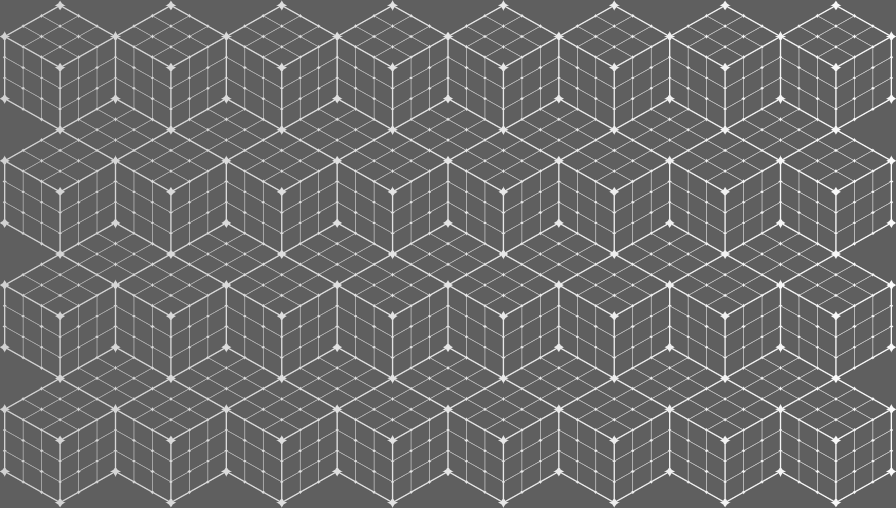
Reproduce this pattern procedurally as a WebGL 2 fragment shader.

```glsl
#version 300 es
precision highp float;
// Wireframe cubes, 8 across and 4 down, with gridded faces and gridded gaps.
// Each cell is folded about its axis; line families and one skewed lattice
// give the edges, thirds, beads and four-pointed stars.

#define CUBES vec2(8.0, 4.0)
#define CELL vec2(0.1237, 0.1387)   // cell size, canvas widths
#define DIVISIONS 6.0               // lattice steps per cell
#define EDGE_WIDTH 0.0015
#define GRID_WIDTH 0.00065
#define BEAD_RADIUS 0.0020
#define STAR_RADIUS 0.0054
#define BACKGROUND vec3(0.373)
#define INK_LEFT vec3(0.82)
#define INK_RIGHT vec3(0.98)

uniform vec2 u_resolution;
out vec4 fragColor;

// Distance to the nearest multiple of a period.
float nearest(float x, float period) {
    return abs(x - period * round(x / period));
}

// Coverage of a line, correct also when thinner than a pixel.
float stroke(float dist, float width, float pixel) {
    return clamp((0.5 * (width + pixel) - dist) / pixel, 0.0, min(1.0, width / pixel));
}

// Edge and grid lines of one direction; scale turns cell units into lengths.
float lineFamily(float x, float edgePeriod, float scale, float pixel) {
    float edge = stroke(nearest(x, edgePeriod) * scale, EDGE_WIDTH, pixel);
    float grid = stroke(nearest(x, 1.0 / DIVISIONS) * scale, GRID_WIDTH, pixel);
    return max(edge, grid);
}

// Four-pointed shape: pinch 1 is a diamond, more makes a concave star.
float pointedShape(vec2 p, float radius, float pinch) {
    p = abs(p);
    float d = max(p.x, p.y) + pinch * min(p.x, p.y) - radius;
    return d / length(vec2(1.0, pinch));
}

float keepWithin(float outside, float margin, float pixel) {
    return clamp((margin + pixel - outside) / pixel, 0.0, 1.0);
}

void main() {
    float pixel = 1.0 / u_resolution.x;
    vec2 canvas = gl_FragCoord.xy * pixel;
    vec2 q = (canvas - 0.5 * u_resolution * pixel) / CELL;

    // Folded cell: a runs from the cube axis outward, v from bottom to top.
    float a = abs(fract(q.x + 0.5 * CUBES.x) - 0.5);
    float v = fract(q.y + 0.5 * CUBES.y);
    float rising = v - 0.5 * a;
    float falling = v + 0.5 * a;
    float slope = 0.5 * CELL.y / CELL.x;
    float diagonalScale = CELL.y / sqrt(1.0 + slope * slope);

    // Face lines: sides use verticals, tops and gaps use both diagonals.
    bool sideFace = rising > 0.0 && rising < 0.5;
    float lines = lineFamily(rising, 0.5, diagonalScale, pixel);
    float crossing = sideFace
        ? lineFamily(a, 0.5, CELL.x, pixel)
        : lineFamily(falling, 0.5, diagonalScale, pixel);
    lines = max(lines, crossing);

    // Nearest lattice node; every third one both ways is a cube corner.
    float column = round(a * DIVISIONS);
    float row = round(v * DIVISIONS - 0.5 * column);
    vec2 node = vec2(column, row + 0.5 * column) / DIVISIONS;
    vec2 offset = (vec2(a, v) - node) * CELL;
    bool corner = nearest(column, 3.0) < 0.5 && nearest(row, 3.0) < 0.5;
    float radius = corner ? STAR_RADIUS : BEAD_RADIUS;
    float mark = pointedShape(offset, radius, corner ? 1.5 : 1.0);
    float marks = clamp(0.5 - mark / pixel, 0.0, 1.0);

    // Distance outside the silhouette, with open notches at left and right.
    vec2 beyond = abs(q) - 0.5 * CUBES;
    float empty = beyond.y + 0.5 * a;
    if (beyond.x > -0.5 && beyond.y < -0.5) {
        empty = 0.5 * a - min(v, 1.0 - v);
    }
    float outside = max(beyond.x * CELL.x, empty * diagonalScale);
    lines *= keepWithin(outside, 0.5 * EDGE_WIDTH, pixel);
    marks *= keepWithin(outside, radius, pixel);

    // Ink brightens from left to right.
    vec3 ink = mix(INK_LEFT, INK_RIGHT, canvas.x);
    fragColor = vec4(mix(BACKGROUND, ink, max(lines, marks)), 1.0);
}
```
